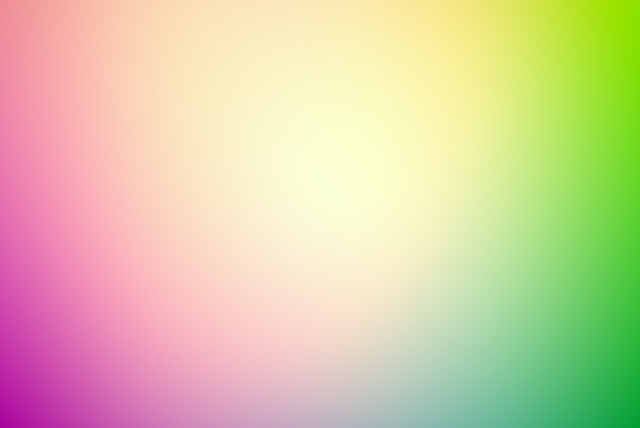
A Shadertoy shader for this background:

```glsl
// A soft mesh gradient: pink and magenta at the left, lime and green at the right,
// a pale cream glow in the middle. Three horizontal colour ramps are blended by a
// parabola in height; red is softly capped, which leaves the faint warm ridge.

#define RED_CAP 0.985
#define CAP_SOFTNESS 0.06
#define GLOW_CENTRE vec2(0.52, 0.54)
#define GLOW_RADIUS 0.22
#define GLOW_COLOUR vec3(0.0, 0.035, 0.03)

// Five evenly spaced stops per ramp; values beyond 0..1 saturate later
const vec3 TOP[5] = vec3[5](
    vec3(0.93, 0.55, 0.58), vec3(1.02, 0.84, 0.70), vec3(1.06, 0.91, 0.71),
    vec3(0.93, 0.90, 0.45), vec3(0.55, 0.88, -0.12));
const vec3 MIDDLE[5] = vec3[5](
    vec3(0.89, 0.42, 0.69), vec3(1.08, 0.82, 0.75), vec3(1.15, 0.955, 0.81),
    vec3(0.865, 0.93, 0.67), vec3(0.35, 0.82, 0.17));
const vec3 BOTTOM[5] = vec3[5](
    vec3(0.66, 0.0, 0.61), vec3(0.81, 0.47, 0.72), vec3(0.74, 0.69, 0.75),
    vec3(0.43, 0.72, 0.62), vec3(0.0, 0.62, 0.20));

// Catmull-Rom ramp, with the end slopes extended past the first and last stop
vec3 ramp(vec3 stops[5], float x) {
    float s = clamp(x, 0.0, 1.0) * 4.0;
    int i = min(int(s), 3);
    float t = s - float(i);
    vec3 b = stops[i];
    vec3 c = stops[i + 1];
    vec3 a = i > 0 ? stops[max(i - 1, 0)] : 2.0 * b - c;
    vec3 d = i < 3 ? stops[min(i + 2, 4)] : 2.0 * c - b;
    return b + 0.5 * t * (c - a + t * (2.0 * a - 5.0 * b + 4.0 * c - d
             + t * (3.0 * (b - c) + d - a)));
}

// Minimum with a rounded corner
float softMin(float a, float b, float k) {
    float h = max(k - abs(a - b), 0.0) / k;
    return min(a, b) - 0.25 * k * h * h;
}

void mainImage(out vec4 fragColor, in vec2 fragCoord) {
    vec2 uv = fragCoord / iResolution.xy;

    // Parabola through the three ramps at heights 0, 0.5 and 1
    float y = uv.y;
    vec3 colour = ramp(BOTTOM, uv.x) * (2.0 * y - 1.0) * (y - 1.0)
                + ramp(MIDDLE, uv.x) * 4.0 * y * (1.0 - y)
                + ramp(TOP, uv.x) * y * (2.0 * y - 1.0);
    colour.r = softMin(colour.r, RED_CAP, CAP_SOFTNESS);

    // Central glow, round at any aspect ratio
    vec2 offset = (uv - GLOW_CENTRE) * vec2(iResolution.x / iResolution.y, 1.0);
    colour += GLOW_COLOUR * exp(-dot(offset, offset) / (GLOW_RADIUS * GLOW_RADIUS));

    fragColor = vec4(clamp(colour, 0.0, 1.0), 1.0);
}
```
